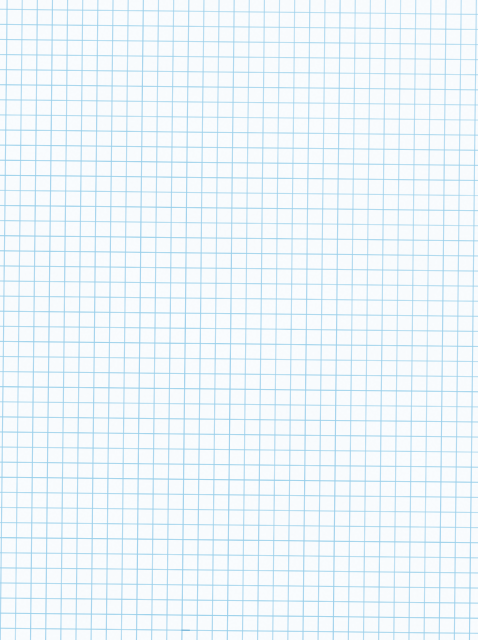
A Shadertoy shader for this pattern:

```glsl
// Lengths are fractions of the canvas height.
const vec2 PITCH = vec2(0.02365, 0.02359);
const vec2 ORIGIN = vec2(0.0004, 0.0184);
const float TILT = 0.0107;
const vec2 LINE_WIDTH = vec2(0.00145, 0.00135);  // vertical, horizontal
const float MIN_BLUR = 0.0019;
const float WOBBLE = 0.0003;

const vec3 PAPER = vec3(0.974, 0.985, 0.993);
const vec3 INK_VERTICAL = vec3(0.63, 0.82, 0.925);
const vec3 INK_HORIZONTAL = vec3(0.59, 0.81, 0.915);
const vec3 INK_DARK = vec3(0.36, 0.64, 0.80);

const float LINE_VARIATION = 0.16;
const float WEAR = 0.22;
const float CORNER_FADE = 0.22;
const float GRAIN = 0.006;
const vec2 BLOT_CENTER = vec2(0.290, 0.0153);
const vec2 BLOT_SIZE = vec2(0.0065, 0.0009);

float hash(vec2 p) {
    vec3 q = fract(vec3(p.xyx) * 0.1031);
    q += dot(q, q.yzx + 33.33);
    return fract((q.x + q.y) * q.z);
}

vec2 gradient(vec2 cell) {
    float angle = 6.2832 * hash(cell);
    return vec2(cos(angle), sin(angle));
}

float gradientNoise(vec2 p) {
    vec2 i = floor(p), f = p - i;
    vec2 u = f * f * f * (f * (f * 6.0 - 15.0) + 10.0);
    vec2 e = vec2(1.0, 0.0);
    float bottom = mix(dot(gradient(i), f), dot(gradient(i + e), f - e), u.x);
    float top = mix(dot(gradient(i + e.yx), f - e.yx), dot(gradient(i + 1.0), f - 1.0), u.x);
    return mix(bottom, top, u.y);
}

// Exact share of a box filter covered by a line of the given width.
vec2 lineCoverage(vec2 dist, vec2 width, float blur) {
    vec2 upper = min(dist + 0.5 * blur, 0.5 * width);
    vec2 lower = max(dist - 0.5 * blur, -0.5 * width);
    return max(upper - lower, 0.0) / blur;
}

// Ink density of one line: its own strength, then wear along its length.
float inkDensity(float index, float along, float seed) {
    float strength = 2.0 * hash(vec2(index + 100.0, seed)) - 1.0;
    float wear = gradientNoise(vec2(along * 28.0, index * 1.37 + seed));
    return 1.0 + LINE_VARIATION * strength + WEAR * wear;
}

void mainImage(out vec4 fragColor, in vec2 fragCoord) {
    vec2 p = fragCoord / iResolution.y;
    float pixel = 1.0 / iResolution.y;
    float blur = max(pixel, MIN_BLUR);

    // Slightly turned grid with a faint waver
    vec2 grid = p + TILT * vec2(-p.y, p.x) - ORIGIN;
    grid += WOBBLE * vec2(gradientNoise(p * 5.0), gradientNoise(p * 5.0 + 40.0));
    vec2 index = floor(grid / PITCH + 0.5);
    vec2 ink = lineCoverage(grid - index * PITCH, LINE_WIDTH, blur);

    // Uneven printing, paler toward the upper right
    ink *= vec2(inkDensity(index.x, p.y, 3.0), inkDensity(index.y, p.x, 17.0));
    float corner = p.x * iResolution.y / iResolution.x + p.y;
    ink *= 1.08 - CORNER_FADE * smoothstep(0.6, 2.0, corner);
    ink = clamp(ink, 0.0, 1.0);

    // Paper tone and fine grain
    vec3 color = PAPER + 0.004 * gradientNoise(p * 7.0);
    color += GRAIN * gradientNoise(p * 240.0);

    color = mix(color, INK_VERTICAL, ink.x);
    color = mix(color, INK_HORIZONTAL, ink.y);

    // Short dark print flaw on a lower line
    vec2 offset = abs(p + vec2(0.0, TILT * (p.x - BLOT_CENTER.x)) - BLOT_CENTER);
    vec2 blot = 1.0 - smoothstep(BLOT_SIZE - 0.5 * blur, BLOT_SIZE + 0.5 * blur, offset);
    color = mix(color, INK_DARK, 0.7 * blot.x * blot.y);

    fragColor = vec4(clamp(color, 0.0, 1.0), 1.0);
}
```
